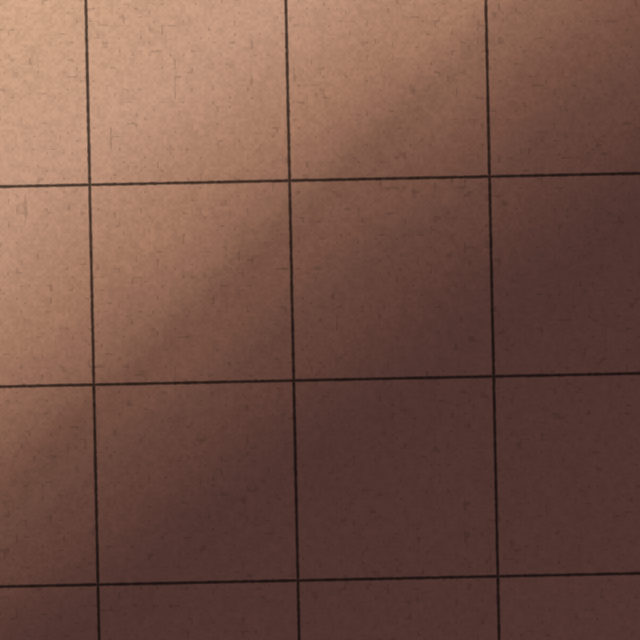
This pattern is drawn by a Shadertoy shader. Its source:

```glsl
// Large matte square panels with thin dark joints, slightly rotated.
// A diagonal light ramp with a soft shadow streak falls across the grid;
// value noise adds grain, pits, blotches and frayed joint edges.

#define TILE 0.3125                  // panel pitch, 3.2 across and down
#define TILT 0.0208                  // slope of the joints
#define GRID_ORIGIN vec2(0.1549, 0.7083)
#define JOINT_HALF_WIDTH 0.0021
#define JOINT_SOFTNESS 0.0011
#define JOINT_SHADE 0.34             // brightness left inside a joint
#define LIGHT_SLOPE 0.75
#define GRAIN 0.075
#define PIT_DEPTH 0.09
#define TILE_VARIATION 0.025

float hash(vec2 p) {
    vec3 q = fract(p.xyx * vec3(0.1031, 0.1030, 0.0973));
    q += dot(q, q.yzx + 33.33);
    return fract((q.x + q.y) * q.z);
}

float noise(vec2 p) {
    vec2 i = floor(p), f = fract(p);
    f = f * f * (3.0 - 2.0 * f);
    return mix(mix(hash(i), hash(i + vec2(1, 0)), f.x),
               mix(hash(i + vec2(0, 1)), hash(i + vec2(1, 1)), f.x), f.y);
}

float ramp(float a, float b, float x) {
    return clamp((x - a) / (b - a), 0.0, 1.0);
}

// Clay colour from deep shade (low) to full light (high)
vec3 litClay(float light) {
    vec3 c = vec3(0.315, 0.205, 0.186);
    c = mix(c, vec3(0.40, 0.27, 0.23), smoothstep(-0.10, 0.17, light));
    c = mix(c, vec3(0.49, 0.34, 0.28), ramp(0.14, 0.28, light));
    c = mix(c, vec3(0.64, 0.47, 0.38), ramp(0.28, 0.45, light));
    c = mix(c, vec3(0.76, 0.59, 0.49), ramp(0.45, 0.67, light));
    return mix(c, vec3(0.82, 0.65, 0.53), ramp(0.67, 1.0, light));
}

// Coverage of the nearest joint along one axis
float joint(float coord, float fray, float pixel) {
    float d = abs(fract(coord + 0.5) - 0.5) * TILE;
    float blur = JOINT_SOFTNESS + 0.6 * pixel;
    float edge = JOINT_HALF_WIDTH + fray;
    return 1.0 - smoothstep(edge - blur, edge + blur, d);
}

void mainImage(out vec4 fragColor, in vec2 fragCoord) {
    float pixel = 1.0 / iResolution.y;
    vec2 uv = fragCoord * pixel;

    // Tilted panel grid
    vec2 skew = uv + TILT * vec2(uv.y, -uv.x);
    vec2 grid = (skew - GRID_ORIGIN) / TILE;
    vec2 cell = floor(grid);

    // Light ramp, gently blotched
    float blotch = noise(uv * 7.0 + 4.0) - 0.5;
    float light = uv.y - LIGHT_SLOPE * uv.x + 0.03 * blotch;
    vec3 color = litClay(light);

    // Soft shadow streak along the diagonal
    float streak = (uv.y - 0.95 * uv.x - 0.22) / 0.04;
    color *= 1.0 - 0.055 * exp(-streak * streak);

    // Panel variation, grain and pits
    float fine = noise(uv * 240.0) - 0.5;
    float coarse = noise(uv * 105.0 + 17.0) - 0.5;
    float pits = smoothstep(0.80, 0.96, noise(uv * 150.0 + 51.0));
    color *= 1.0 + TILE_VARIATION * (hash(cell + 20.0) - 0.5);
    color *= 1.0 + GRAIN * (fine + 0.6 * coarse) - PIT_DEPTH * pits;

    // Dark joints with frayed edges
    float fray = 0.0009 * (noise(uv * 190.0 + 9.0) - 0.5);
    float lines = max(joint(grid.x, fray, pixel), joint(grid.y, fray, pixel));
    color *= mix(1.0, JOINT_SHADE, lines * (0.93 + 0.14 * fine));

    fragColor = vec4(color, 1.0);
}
```
